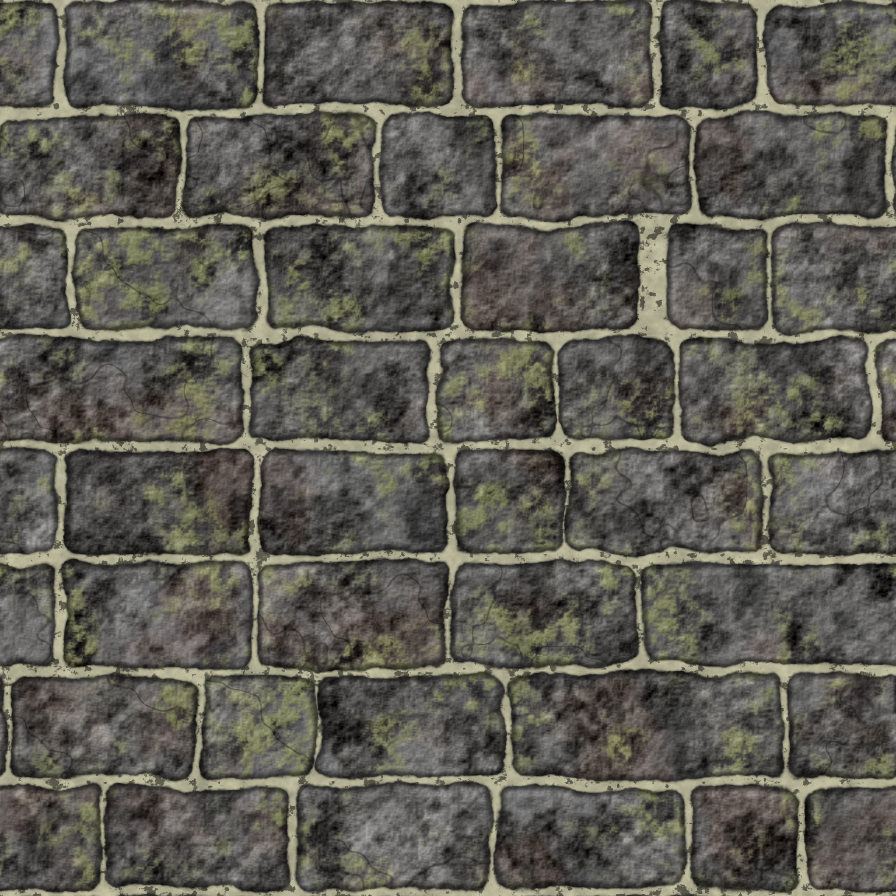
Reproduce this texture procedurally as a Shadertoy shader.

```glsl
// Weathered wall of dark, mossy stone blocks in eight courses with pale mortar.
#define ROWS 8.0
#define JOINTS 5
#define SHORT_STONE 0.126
#define JITTER 0.014
#define MORTAR_HALF 0.0052
#define CORNER 0.014
#define WOBBLE 0.010
#define ROUGHNESS 0.009
#define STONE vec3(0.335, 0.33, 0.32)
#define SLATE vec3(0.46, 0.46, 0.465)
#define MOSS vec3(0.46, 0.48, 0.27)
#define MORTAR vec3(0.70, 0.69, 0.58)

// Where the short stone of each course begins, from the bottom up
const float ROW_SHIFT[8] = float[8](0.773, 0.225, 0.716, 0.508, 0.624, 0.733, 0.426, 0.729);

float hash(vec2 p) {
    return fract(sin(dot(p, vec2(127.1, 311.7))) * 43758.55);
}

// Value noise that tiles over the unit square
float noise(vec2 uv, float cells) {
    vec2 p = uv * cells, i = floor(p), f = fract(p);
    f = f * f * (3.0 - 2.0 * f);
    vec2 a = mod(i, cells) + 0.37 * cells;
    vec2 b = mod(i + 1.0, cells) + 0.37 * cells;
    return mix(mix(hash(a), hash(vec2(b.x, a.y)), f.x),
               mix(hash(vec2(a.x, b.y)), hash(b), f.x), f.y);
}

float fbm(vec2 uv, float cells) {
    float sum = 0.0, total = 0.0, amp = 1.0;
    for (int i = 0; i < 4; i++) {
        sum += amp * noise(uv, cells);
        total += amp;
        amp *= 0.6;
        cells *= 2.0;
    }
    return sum / total;
}

// Position of upright joint k: one short stone, then four long ones
float jointPosition(float row, float k) {
    float x = k < 0.5 ? 0.0 : SHORT_STONE + (k - 1.0) * (1.0 - SHORT_STONE) / 4.0;
    if ((row == 4.0 && k > 2.5) || (row == 1.0 && k == 3.0)) x += 0.085;
    return ROW_SHIFT[int(row)] + x + JITTER * (hash(vec2(row, k)) - 0.5);
}

// Signed distance to the stone around p, negative inside; id names the stone
float stoneDistance(vec2 p, out vec2 id) {
    float row = mod(floor(p.y * ROWS), ROWS);
    float left = 1.0, right = 1.0, leftHalf = 0.0, rightHalf = 0.0;
    id = vec2(row, 0.0);
    for (int i = 0; i < JOINTS; i++) {
        float k = float(i);
        if (row == 2.0 && i == 1) continue; // two stones merged into one
        float halfWidth = MORTAR_HALF * mix(0.45, 1.15, hash(vec2(k, row) + 3.0));
        if (row == 5.0 && i == 0) halfWidth = MORTAR_HALF * 3.1;
        float x = jointPosition(row, k);
        float toLeft = fract(p.x - x), toRight = fract(x - p.x);
        if (toLeft < left) { left = toLeft; leftHalf = halfWidth; id.y = k; }
        if (toRight < right) { right = toRight; rightHalf = halfWidth; }
    }
    float y = fract(p.y * ROWS) / ROWS;
    float bed = MORTAR_HALF * mix(0.7, 1.3, hash(id + 11.0));
    vec2 inset = min(vec2(left - leftHalf, y - bed),
                     vec2(right - rightHalf, 1.0 / ROWS - y - bed));
    vec2 q = CORNER - inset;
    return length(max(q, 0.0)) + min(max(q.x, q.y), 0.0) - CORNER;
}

vec3 stoneColor(vec2 uv, vec2 id, float d, float grain, float relief) {
    float tone = hash(id + 7.0);
    vec2 p = uv + tone * vec2(3.1, 5.7);
    float broad = fbm(p, 12.0);
    vec3 color = STONE + 0.05 * (tone - 0.5) + 0.34 * (broad - 0.5);

    // Smooth worn patches, brown tint and dark stains
    float worn = smoothstep(0.50, 0.62, fbm(p + 0.37, 14.0));
    color = mix(color, SLATE, worn * mix(0.1, 0.75, hash(id + 19.0)));
    color += vec3(0.03, 0.0, -0.01) * smoothstep(0.5, 0.7, fbm(p + 0.83, 9.0));
    color *= 1.0 - 0.36 * smoothstep(0.50, 0.65, fbm(p + 0.61, 20.0));

    // Moss flecks, rough grain and a few hairline cracks
    float moss = smoothstep(0.47, 0.68, fbm(p + 0.17, 16.0)) * smoothstep(0.40, 0.62, grain);
    color = mix(color, MOSS, 0.65 * moss);
    color += mix(0.50, 0.28, worn) * (grain - 0.5) + 0.32 * relief;
    float crack = 1.0 - smoothstep(0.0, 0.012, abs(fbm(p + 0.53, 7.0) - 0.5));
    color *= 1.0 - 0.3 * crack * step(0.55, tone);

    // Worn bevel and dark outline
    color += 0.025 * smoothstep(-0.018, -0.011, d);
    return color * (1.0 - 0.52 * smoothstep(-0.009, -0.001, d));
}

vec3 mortarColor(vec2 uv, float d, float grain) {
    vec3 color = MORTAR * (0.82 + 0.36 * grain);
    color *= 1.0 - 0.5 * smoothstep(0.58, 0.72, fbm(uv + 0.21, 110.0));
    return color * mix(0.78, 1.0, smoothstep(0.0, 0.003, d));
}

void mainImage(out vec4 fragColor, in vec2 fragCoord) {
    vec2 uv = fragCoord / iResolution.y;
    float edge = max(1.0 / iResolution.y, 0.0012);

    // Hand-cut outline
    vec2 bend = vec2(noise(uv, 22.0), noise(uv + 0.43, 22.0)) - 0.5;
    vec2 id;
    float d = stoneDistance(uv - vec2(0.0, 0.002) + WOBBLE * bend, id);
    d += ROUGHNESS * (fbm(uv, 48.0) - 0.5);

    // Fine texture lit from the upper left
    float grain = fbm(uv, 80.0);
    float relief = grain - fbm(uv + vec2(-0.002, 0.002), 80.0);

    vec3 color = mix(stoneColor(uv, id, d, grain, relief), mortarColor(uv, d, grain),
                     smoothstep(-edge, edge, d));
    fragColor = vec4(clamp(color, 0.0, 1.0), 1.0);
}
```
